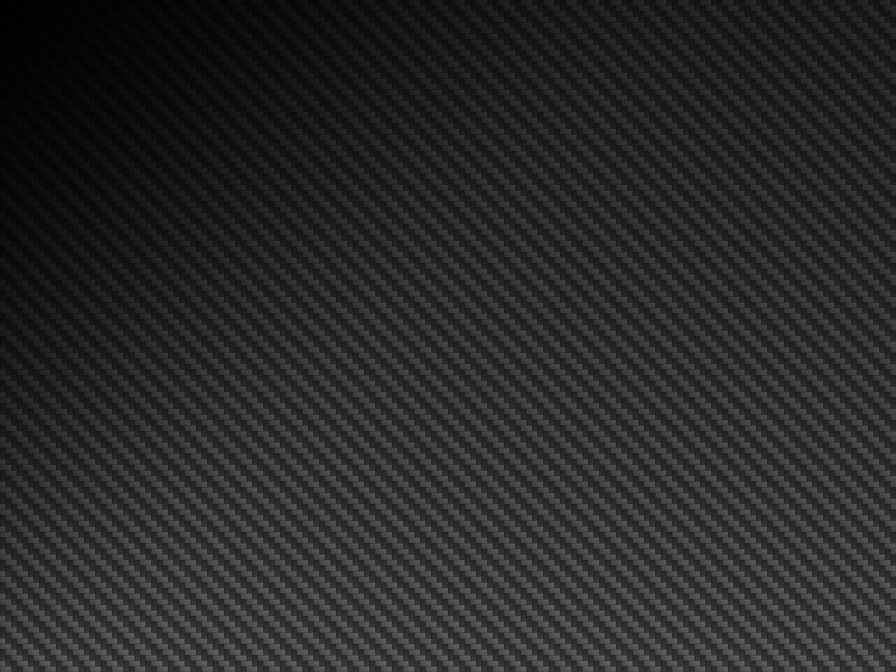
Give the GLSL for this texture, as a WebGL 2 fragment shader.

```glsl
#version 300 es
precision highp float;
// Draws a dark carbon-fibre twill weave, lit from below and fading to black at the upper left.

uniform vec2 u_resolution;
out vec4 outColor;

const vec2 REPEATS = vec2(40.0, 30.0);      // weave repeats across and down
const float CELLS = 4.0;                    // cells per repeat in each direction
const float FLOAT_LENGTH = 2.0;             // cells each strand passes over
const float WEFT_LEVEL = 1.32;              // brightness of horizontal strands
const float WARP_LEVEL = 0.76;              // brightness of vertical strands
const float SEAM_WIDTH = 0.14;              // shaded edge, in cells
const float SEAM_DEPTH = 0.24;
const float GRAIN = 0.05;                   // variation between strands
const float LIGHT_BOTTOM = 0.262;
const float LIGHT_TOP = 0.112;
const vec3 FIBRE_TINT = vec3(1.0, 0.992, 0.99);
const int SAMPLES = 4;                      // smoothing samples per axis

float hash(vec2 p) {
    p = fract(p * vec2(0.1031, 0.1137));
    p += dot(p, p.yx + 33.33);
    return fract((p.x + p.y) * p.x * 47.0);
}

// Relative brightness of the two-over, two-under twill.
float twill(vec2 uv) {
    vec2 p = uv * REPEATS * CELLS;
    vec2 cell = floor(p);
    vec2 f = p - cell;
    float phase = mod(cell.x + cell.y, CELLS);
    bool isWeft = phase < FLOAT_LENGTH;

    // Position along and across the visible strand segment.
    float along = isWeft ? phase + f.x : phase - FLOAT_LENGTH + f.y;
    float across = isWeft ? f.y : f.x;
    float t = along / FLOAT_LENGTH;

    // Each strand rises from under its neighbour and has a lit side.
    float level = isWeft ? WEFT_LEVEL : WARP_LEVEL;
    float slope = isWeft ? mix(0.84, 1.12, t) : mix(1.16, 0.82, t);
    float sheen = mix(0.94, 1.06, across);
    float edge = min(min(across, 1.0 - across), min(along, FLOAT_LENGTH - along));
    float seam = 1.0 - SEAM_DEPTH * (1.0 - smoothstep(0.0, SEAM_WIDTH, edge));

    vec2 strand = isWeft ? vec2(cell.x - phase, cell.y)
                         : vec2(cell.x, cell.y - phase + FLOAT_LENGTH);
    float variation = 1.0 + GRAIN * (hash(strand + 7.0) - 0.5);
    return level * slope * sheen * seam * variation;
}

// Broad light: bright at the bottom, black in the upper-left corner.
float lighting(vec2 uv) {
    float vertical = mix(LIGHT_BOTTOM, LIGHT_TOP, uv.y);
    float cornerDistance = uv.x * 1.1 + (1.0 - uv.y) * 0.75;
    return vertical * smoothstep(-0.1, 0.9, cornerDistance);
}

void main() {
    // Average the weave over the pixel to smooth its edges.
    float weave = 0.0;
    for (int j = 0; j < SAMPLES; j++) {
        for (int i = 0; i < SAMPLES; i++) {
            vec2 offset = (vec2(i, j) + 0.5) / float(SAMPLES) - 0.5;
            weave += twill((gl_FragCoord.xy + offset) / u_resolution);
        }
    }
    weave /= float(SAMPLES * SAMPLES);

    vec2 uv = gl_FragCoord.xy / u_resolution;
    outColor = vec4(FIBRE_TINT * lighting(uv) * weave, 1.0);
}
```
